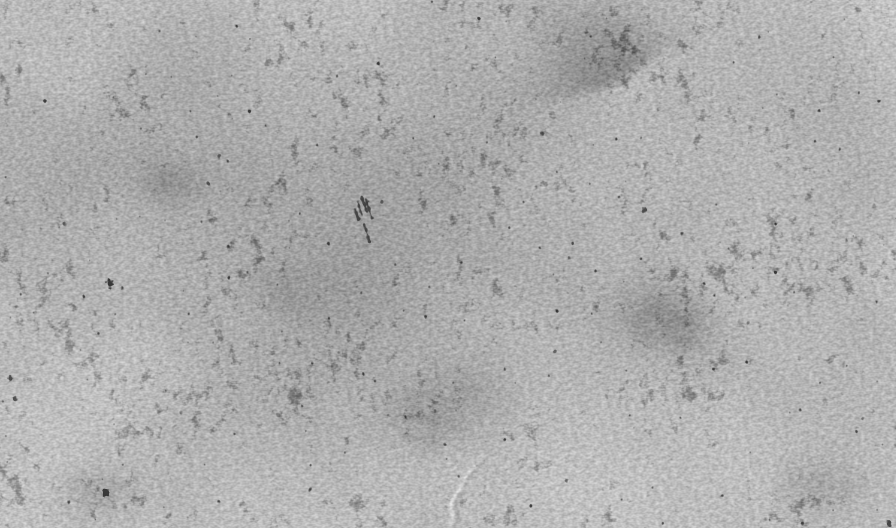
Reproduce this texture procedurally as a Shadertoy shader.

```glsl
// Worn grey paper: a lit fibre grain over broad uneven shading, with powdery
// mottling, soft smudges, scattered black specks, a few scuffs and a crease.
// Gradient noise drives the tone; hashed cells and loops place the marks.

const float BASE_TONE = 0.738;
const float SHADE_DEPTH = 0.10;              // broad dark area, upper left
const vec2  SHADE_CENTRE = vec2(0.70, 0.62);
const vec2  SHADE_SIZE = vec2(0.70, 0.34);
const float CLOUD_DEPTH = 0.11;
const float GRAIN_DEPTH = 0.078;
const vec2  GRAIN_SCALE = vec2(92.0, 140.0); // fibres lie nearly flat
const float MOTTLE_DEPTH = 0.20;
const vec2  MOTTLE_SCALE = vec2(42.0, 30.0);
const int   SMUDGE_COUNT = 8;
const float SMUDGE_DEPTH = 0.13;
const vec2  STAIN_CORNER = vec2(1.13, 0.855); // strongest smudge, hard lower edge
const float STAIN_DEPTH = 0.20;
const int   SCUFF_COUNT = 5;
const vec2  SCUFF_CENTRE = vec2(0.68, 0.60);
const float INK = 0.13;
const float TAU = 6.28318;

vec2 hash2(vec2 cell) {
    uvec2 v = uvec2(ivec2(cell)) * 1664525u + 1013904223u;
    for (int i = 0; i < 2; i++) {
        v.x += v.y * 1664525u;
        v.y += v.x * 1664525u;
        v ^= v >> 16u;
    }
    return vec2(v >> 16u) / 65536.0;
}

float slope(vec2 cell, vec2 offset) {
    float a = TAU * hash2(cell).x;
    return dot(vec2(cos(a), sin(a)), offset);
}

// Gradient noise, roughly -1 to 1
float noise(vec2 p) {
    vec2 i = floor(p), f = p - i;
    vec2 u = f * f * f * (f * (f * 6.0 - 15.0) + 10.0);
    vec2 e = vec2(1.0, 0.0);
    float low = mix(slope(i, f), slope(i + e.xy, f - e.xy), u.x);
    float high = mix(slope(i + e.yx, f - e.yx), slope(i + e.xx, f - e.xx), u.x);
    return 1.4 * mix(low, high, u.y);
}

float fbm(vec2 p) {
    float sum = 0.0, amp = 0.5;
    for (int i = 0; i < 4; i++) {
        sum += amp * noise(p);
        p = mat2(1.6, 1.2, -1.2, 1.6) * p + 17.3;
        amp *= 0.5;
    }
    return sum;
}

float segment(vec2 p, vec2 a, vec2 b) {
    vec2 d = b - a;
    return length(p - a - d * clamp(dot(p - a, d) / dot(d, d), 0.0, 1.0));
}

// Ragged dots, at most one per cell, mostly small
float specks(vec2 p, float size, float share, float maxRadius, float seed, float px) {
    float ink = 0.0;
    vec2 home = floor(p / size);
    for (int k = 0; k < 9; k++) {
        vec2 cell = home + vec2(k % 3 - 1, k / 3 - 1);
        vec2 pick = hash2(cell + seed);
        vec2 centre = (cell + hash2(cell + seed + 71.0)) * size;
        float radius = maxRadius * mix(0.35, 1.0, pick.y * pick.y);
        float d = length((p - centre) * vec2(1.0, 0.85)) - radius * (1.0 + 0.7 * noise(p * 160.0));
        float strength = mix(0.5, 1.0, pick.y) * step(pick.x, share);
        ink = max(ink, strength * (1.0 - smoothstep(-px, px, d)));
    }
    return ink;
}

float smudges(vec2 p, float width) {
    float dark = 0.0;
    for (int k = 0; k < SMUDGE_COUNT; k++) {
        vec2 r = hash2(vec2(k, 31)), s = hash2(vec2(k, 57));
        vec2 centre = vec2((float(k) + r.x) / float(SMUDGE_COUNT) * width, r.y * 0.75);
        vec2 q = (p - centre) / (mix(0.05, 0.11, s.x) * vec2(1.2, 0.9));
        dark += mix(0.3, 1.0, s.y) * exp(-dot(q, q));
    }
    return dark;
}

void mainImage(out vec4 fragColor, in vec2 fragCoord) {
    float px = 1.0 / iResolution.y;
    vec2 p = fragCoord * px;
    vec2 warped = p + 0.035 * vec2(fbm(p * 9.0), fbm(p * 9.0 + 40.0));

    // Broad shading
    vec2 s = (p - SHADE_CENTRE) / SHADE_SIZE;
    float tone = BASE_TONE - SHADE_DEPTH * exp(-dot(s, s)) + CLOUD_DEPTH * fbm(p * 2.3 + 5.0);

    // Fibre grain
    vec2 tilted = vec2(p.x + 0.2 * p.y, p.y - 0.2 * p.x);
    float grain = noise(tilted * GRAIN_SCALE) + 0.85 * noise(p * GRAIN_SCALE * 1.9 + 9.0);
    tone += GRAIN_DEPTH * grain;

    // Smudges and the edged stain
    tone -= SMUDGE_DEPTH * smudges(warped, iResolution.x * px) * (1.0 + 0.6 * fbm(p * 30.0));
    vec2 q = warped - STAIN_CORNER;
    float above = dot(q, vec2(-0.37, 0.93)), along = dot(q, vec2(0.93, 0.37)) - 0.04;
    tone -= STAIN_DEPTH * smoothstep(-0.03, 0.012, above) * exp(-9.0 * max(above, 0.0) - 75.0 * along * along);

    // Powdery mottling gathered in patches
    float mottle = fbm(p * MOTTLE_SCALE) + 0.65 * fbm(p * 5.0 + 3.0) - 0.10 * grain;
    tone -= MOTTLE_DEPTH * smoothstep(0.18, 0.68, mottle);

    // Pale crease with a shadow on one side
    float bend = p.x - 0.852 - 0.5 * p.y + 0.02 * sin(22.0 * p.y) + 0.006 * noise(p * 30.0);
    float reach = 1.0 - smoothstep(0.10, 0.16, p.y);
    tone += reach * (0.10 * exp(-pow(bend / 0.004, 2.0)) - 0.06 * exp(-pow((bend - 0.009) / 0.005, 2.0)));

    // Ink specks and broken scuffs
    float ink = max(specks(p, 0.05, 0.24, 0.0028, 11.0, px), specks(p, 0.14, 0.20, 0.0065, 203.0, px));
    for (int k = 0; k < SCUFF_COUNT; k++) {
        vec2 r = hash2(vec2(k, 91)) - 0.5;
        vec2 a = SCUFF_CENTRE + r * vec2(0.03, 0.08);
        float d = segment(p, a, a + vec2(0.008, -0.024) * (1.0 + r.x)) - 0.0022 - 0.003 * noise(p * 110.0);
        ink = max(ink, 0.85 * (1.0 - smoothstep(-px, px, d)));
    }
    tone = mix(tone, INK, 0.85 * ink);

    fragColor = vec4(vec3(clamp(tone, 0.0, 1.0)), 1.0);
}
```
